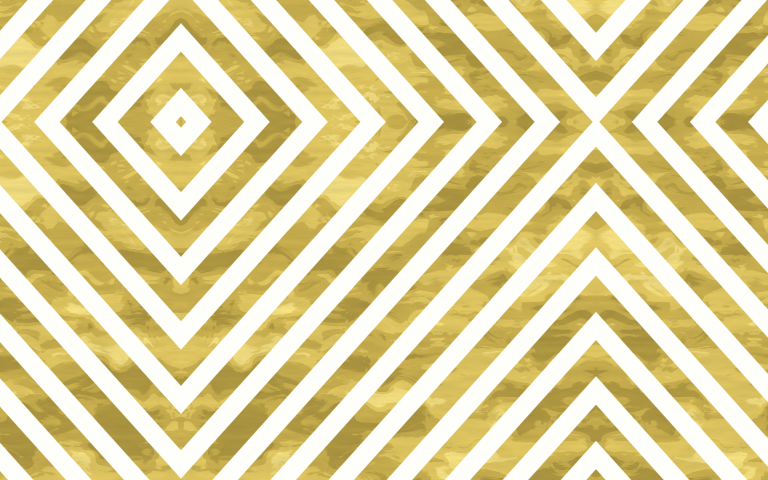
A Shadertoy shader for this pattern:

```glsl
// Nested white diamonds over mottled gold leaf. Folding the plane about two
// mirror lines makes the diamonds and chevrons; stretched, warped noise cut
// into a few soft tones makes the leaf, with broad light and dark patches.

const vec2  CENTER      = vec2(0.377, 0.746); // diamond centre, in canvas heights
const float MIRROR_GAP  = 0.8646;             // distance between mirror lines
const float PERIOD      = 0.1344;             // vertical spacing of the bands
const float SLOPE       = 1.111;              // steepness of the diamond sides
const float BAND_MIDDLE = 0.31;               // white band, as parts of a period
const float BAND_HALF   = 0.22;
const float EDGE_PIXELS = 0.75;
const vec2  GRAIN       = vec2(9.0, 21.0);    // leaf flakes are wide and flat

const vec3 WHITE     = vec3(0.995, 0.995, 0.985);
const vec3 GOLD_DARK = vec3(0.67, 0.58, 0.25);
const vec3 GOLD_MID  = vec3(0.77, 0.67, 0.30);
const vec3 GOLD_PALE = vec3(0.86, 0.76, 0.37);
const vec3 GOLD_GLOW = vec3(0.93, 0.85, 0.49);

// Patches in folded space: position, radius, brightness
const int PATCH_COUNT = 12;
const vec4 PATCHES[PATCH_COUNT] = vec4[PATCH_COUNT](
    vec4(0.52, 0.02, 0.05, -0.22), vec4(0.57, 0.16, 0.06, -0.17),
    vec4(0.665, 0.35, 0.04, -0.27), vec4(0.19, 0.40, 0.08, 0.15),
    vec4(0.50, 0.38, 0.07, 0.16), vec4(0.04, 0.30, 0.07, -0.13),
    vec4(0.46, 0.48, 0.08, -0.12), vec4(0.13, 0.56, 0.07, -0.15),
    vec4(0.83, 0.22, 0.08, 0.13), vec4(0.04, 0.06, 0.06, 0.15),
    vec4(0.23, 0.02, 0.07, -0.13), vec4(0.33, 0.18, 0.08, 0.11));

float hash(vec2 p) {
    vec3 q = fract(p.xyx * 0.1031);
    q += dot(q, q.yzx + 33.33);
    return fract((q.x + q.y) * q.z);
}

float noise(vec2 p) {
    vec2 cell = floor(p), f = fract(p);
    f = f * f * (3.0 - 2.0 * f);
    float low  = mix(hash(cell), hash(cell + vec2(1, 0)), f.x);
    float high = mix(hash(cell + vec2(0, 1)), hash(cell + vec2(1, 1)), f.x);
    return mix(low, high, f.y);
}

float fbm(vec2 p) {
    float sum = 0.0, weight = 0.5;
    for (int i = 0; i < 5; i++) {
        sum += weight * noise(p);
        p = p * 2.03 + 17.3;
        weight *= 0.55;
    }
    return sum / 1.055;
}

// Mirror about the centre row and both vertical axes
vec2 foldPlane(vec2 p) {
    p = abs(p - CENTER);
    p.x = abs(mod(p.x + MIRROR_GAP, 2.0 * MIRROR_GAP) - MIRROR_GAP);
    return p;
}

vec3 goldLeaf(vec2 p) {
    vec2 warp = vec2(noise(p * 24.0), noise(p * 24.0 + 41.0)) - 0.5;
    float tone = fbm(p * GRAIN + warp * 0.7 + 5.0);
    vec2 ragged = p + warp * 0.04;
    for (int i = 0; i < PATCH_COUNT; i++) {
        vec2 offset = (ragged - PATCHES[i].xy) / PATCHES[i].z;
        tone += PATCHES[i].w * exp(-dot(offset, offset));
    }
    // Soft steps between tones, as in layered flakes
    vec3 gold = mix(GOLD_DARK, GOLD_MID, smoothstep(0.36, 0.43, tone));
    gold = mix(gold, GOLD_PALE, smoothstep(0.51, 0.56, tone));
    gold = mix(gold, GOLD_GLOW, smoothstep(0.67, 0.74, tone));
    float streak = fbm(p * GRAIN * vec2(2.0, 4.0) + 80.0);
    return gold * (1.0 + 0.14 * (streak - 0.5));
}

void mainImage(out vec4 fragColor, in vec2 fragCoord) {
    vec2 p = foldPlane(fragCoord / iResolution.y);

    // Diamond distance, counted in periods
    float rings = (p.y + SLOPE * p.x) / PERIOD;
    float fromBand = abs(fract(rings - BAND_MIDDLE + 0.5) - 0.5);
    float soft = EDGE_PIXELS * length(vec2(SLOPE, 1.0)) / (PERIOD * iResolution.y);
    float goldMask = smoothstep(-soft, soft, fromBand - BAND_HALF);

    fragColor = vec4(mix(WHITE, goldLeaf(p), goldMask), 1.0);
}
```
